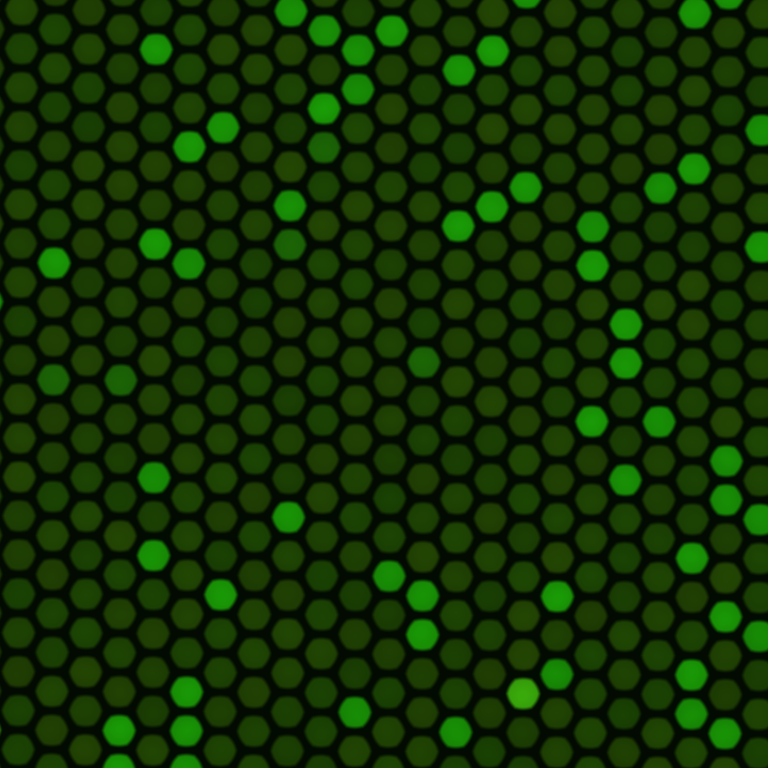
This pattern is drawn by a WebGL 1 fragment shader. Its source:

```glsl
precision highp float;

uniform vec2 u_resolution;

float hash(vec2 cell, float seed) {
  return fract(sin(dot(cell, vec2(127.1, 311.7)) + seed * 74.7) * 43758.55);
}

// Distance from a cell centre: a circle slightly flattened toward its six neighbours
float softHexDistance(vec2 p) {
  vec2 a = abs(p);
  float hexagon = max(a.y, 0.866 * a.x + 0.5 * a.y);
  return mix(length(p), hexagon, 0.4);
}

vec3 cellColor(vec2 cell) {
  // Resting cells: dark olive with small shifts in brightness and hue
  vec3 resting = mix(vec3(0.095, 0.245, 0.012), vec3(0.125, 0.245, 0.012), hash(cell, 1.0));
  resting *= 0.93 + 0.12 * hash(cell, 2.0);

  // Lit cells: mostly vivid green, a few half lit, a few yellowish
  vec3 lit = vec3(0.09, 0.54, 0.02) * (0.95 + 0.1 * hash(cell, 3.0));
  float kind = hash(cell, 4.0);
  lit = mix(lit, vec3(0.21, 0.62, 0.04), step(0.94, kind));
  lit = mix(lit, vec3(0.10, 0.37, 0.02), step(kind, 0.09));
  return mix(resting, lit, step(hash(cell, 5.0), 0.115));
}

void main() {
  float pitch = 0.0507;
  float columnStep = 0.8645;
  vec2 uv = gl_FragCoord.xy / u_resolution.y;

  // Lattice space: one unit per row, tilted very slightly
  vec2 p = uv - vec2(0.026, 0.531);
  p = vec2(p.x - 0.005 * p.y, p.y + 0.005 * p.x) / pitch;
  float pixel = 1.0 / (u_resolution.y * pitch);
  float blur = max(0.065, pixel);

  vec3 color = vec3(0.008, 0.04, 0.002);
  float nearestColumn = floor(p.x / columnStep + 0.5);

  // Neighbouring columns are staggered by half a row
  for (int i = -1; i <= 1; i++) {
    float column = nearestColumn + float(i);
    float stagger = 0.5 * mod(column, 2.0);
    float row = floor(p.y - stagger + 0.5);
    vec2 local = p - vec2(column * columnStep, row + stagger);
    float d = softHexDistance(local);
    float disc = 1.0 - smoothstep(0.395 - blur, 0.395 + blur, d);
    vec3 tint = cellColor(vec2(column, row));
    color = mix(color, tint * (1.03 - 0.35 * d * d), disc);
    // Faint spill of light into the gaps
    color += tint * 0.035 * exp(-12.0 * d * d);
  }

  // Gentle mottling
  float mottle = sin(uv.x * 61.0 + 2.0 * sin(uv.y * 47.0)) * sin(uv.y * 83.0 + sin(uv.x * 39.0));
  color *= 1.0 + 0.025 * mottle;

  gl_FragColor = vec4(color, 1.0);
}
```
